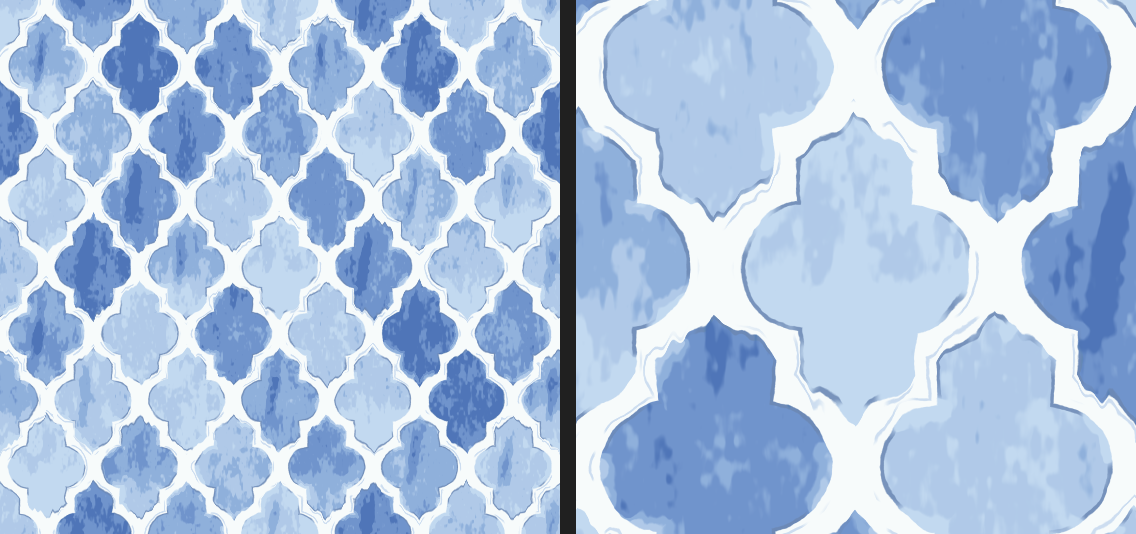
Left, the full canvas; right, a detail of the centre.
Give the GLSL for this pattern, as a WebGL 2 fragment shader.

```glsl
#version 300 es
precision highp float;

#define ACROSS 6.0        // tiles per canvas width
#define DOWN 4.0          // full periods per canvas height
#define PERIOD_Y 1.43     // period height in tile widths
#define WOBBLE 0.022      // hand-painted edge drift
#define TATTER 0.045      // dry-brush fray at the tips
#define RIM 0.014         // width of the pooled outline
#define STREAK 1.1        // strength of vertical brush marks
#define BLOTCH 1.9        // strength of wash mottling

uniform vec2 u_resolution;
out vec4 fragColor;

const vec3 PAPER = vec3(0.97, 0.985, 0.985);
const vec3 RIM_INK = vec3(0.42, 0.53, 0.70);
const vec3 WASH[5] = vec3[5](
    vec3(0.76, 0.85, 0.94), vec3(0.69, 0.79, 0.91), vec3(0.56, 0.69, 0.86),
    vec3(0.44, 0.58, 0.80), vec3(0.31, 0.46, 0.72));

float hash(vec2 p) {
    vec3 q = fract(p.xyx * 0.1031);
    q += dot(q, q.yzx + 33.33);
    return fract((q.x + q.y) * q.z);
}

float noise(vec2 p) {
    vec2 i = floor(p), f = fract(p);
    f = f * f * (3.0 - 2.0 * f);
    return mix(mix(hash(i), hash(i + vec2(1, 0)), f.x),
               mix(hash(i + vec2(0, 1)), hash(i + vec2(1, 1)), f.x), f.y);
}

float fbm(vec2 p) {
    float sum = 0.0, amp = 0.5;
    for (int i = 0; i < 4; i++) {
        sum += amp * noise(p);
        p = p * 2.03 + 17.0;
        amp *= 0.5;
    }
    return sum / 0.9375;
}

// Round side lobes joined to an upright stem with ogee points
float quatrefoil(vec2 p) {
    p = abs(p);
    float lobe = length(p - vec2(0.18, 0.0)) - 0.23;
    float roof = dot(p - vec2(0.0, 0.57), normalize(vec2(0.9, 1.0)));
    roof += 0.012 * sin(6.2832 * min(p.x / 0.21, 1.0));
    return min(lobe, max(p.x - 0.21, roof));
}

// Stepped ramp with soft joins between the washes
vec3 washColor(float level) {
    level = clamp(level, 0.0, 3.999);
    int k = int(level);
    return mix(WASH[k], WASH[k + 1], smoothstep(0.3, 0.7, fract(level)));
}

// Pigment level inside one tile
float pigment(vec2 p, vec2 id, vec2 seed) {
    float tone = fract(id.x * 0.618 + id.y * 0.755 + 0.35 * hash(id + 3.0));
    float level = 0.4 + 3.5 * tone;
    vec2 drift = p + 0.06 * (fbm(p * 6.0 + seed) - 0.5);
    level += BLOTCH * (fbm(p * vec2(6.0, 4.5) + seed + 9.0) - 0.5);
    level += STREAK * (fbm(drift * vec2(17.0, 3.5) + seed + 21.0) - 0.5);
    level += 0.7 * (noise(p * vec2(42.0, 22.0) + seed) - 0.5);
    // Some tiles bleed out towards the foot
    level -= 1.5 * step(0.72, hash(id + 11.0)) * smoothstep(0.1, -0.35, p.y);
    // Some tiles carry one loaded brush stroke
    float stroke = smoothstep(0.09, 0.01, abs(drift.x + 0.09 - 0.12 * p.y));
    stroke *= smoothstep(0.42, 0.15, abs(p.y - 0.06));
    return level + 1.4 * step(0.68, hash(id + 29.0)) * stroke;
}

void main() {
    vec2 uv = gl_FragCoord.xy / u_resolution * vec2(ACROSS, DOWN);
    float aa = 0.8 * ACROSS / u_resolution.x;
    vec3 color = PAPER;

    // Two interleaved lattices, the second shifted by half a period
    for (int s = 0; s < 2; s++) {
        float shift = 0.5 * float(s);
        vec2 cell = floor(uv + 0.5 - shift);
        vec2 p = (uv - cell - shift) * vec2(1.0, PERIOD_Y);
        vec2 id = vec2(mod(cell.x, ACROSS), 2.0 * mod(cell.y, DOWN) + float(s));
        vec2 seed = 100.0 + id * vec2(61.0, 67.0);

        // Uneven outline, frayed near the tips
        vec2 bend = vec2(noise(p * 9.0 + seed), noise(p * 9.0 + seed + 31.0)) - 0.5;
        float d = quatrefoil(p + WOBBLE * bend);
        d += 0.012 * (fbm(p * 26.0 + seed) - 0.5);
        float fray = noise(vec2(p.x * 32.0, p.y * 7.0) + seed + 5.0) - 0.4;
        d += TATTER * fray * smoothstep(0.22, 0.45, abs(p.y)) * hash(id + 41.0);

        // Wash, fading in patches beside the edge
        float patchy = fbm(p * 5.0 + seed + 43.0);
        float level = pigment(p, id, seed);
        level -= 1.8 * smoothstep(-0.07, 0.0, d) * smoothstep(0.5, 0.65, patchy);
        vec3 wash = washColor(level);

        // Broken rim of pooled pigment
        float rim = smoothstep(-RIM - aa, -RIM + aa, d);
        rim *= smoothstep(0.58, 0.42, patchy) * 0.85;
        wash = mix(wash, min(RIM_INK, wash), rim);
        color = mix(color, wash, smoothstep(aa, -aa, d));

        // Faint stray hairline just outside
        float hair = smoothstep(0.004 + aa, 0.002, abs(d - 0.022 - 0.03 * bend.x));
        hair *= smoothstep(0.58, 0.68, noise(p * 6.0 + seed + 53.0));
        color = mix(color, WASH[1], 0.6 * hair);
    }
    fragColor = vec4(color, 1.0);
}
```
